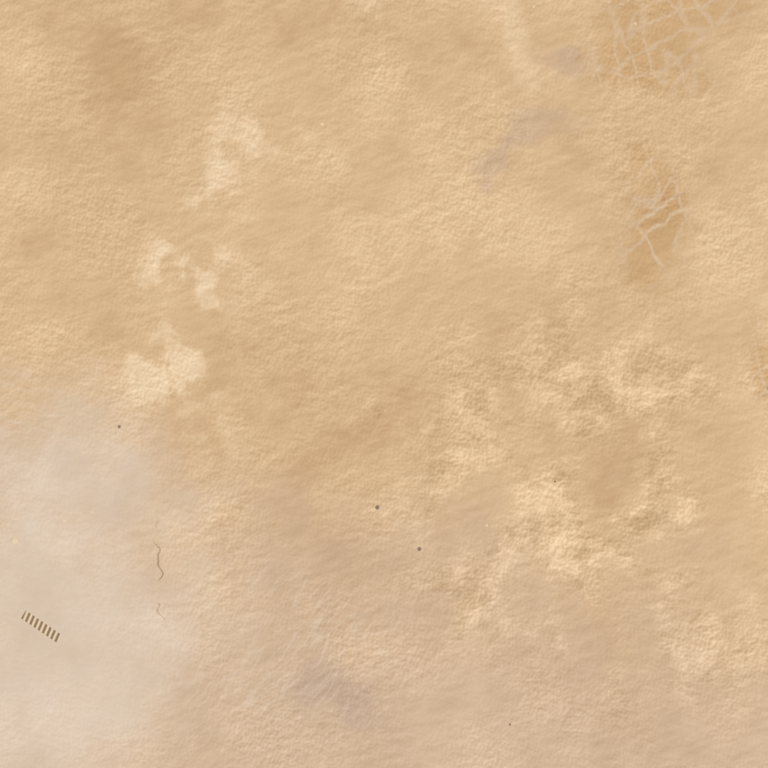
A three.js fragment shader for this texture:

```glsl
#define TAN vec3(0.845, 0.715, 0.555)
#define SUN vec3(0.890, 0.762, 0.605)
#define UMBER vec3(0.765, 0.620, 0.460)
#define ROSE vec3(0.830, 0.718, 0.612)
#define CHALK vec3(0.870, 0.795, 0.715)
#define CREAM vec3(0.935, 0.835, 0.695)
#define OCHRE vec3(0.750, 0.590, 0.400)
#define MAUVE vec3(0.730, 0.630, 0.560)
#define GRAIN_SCALE 110.0
#define GRAIN_DEPTH 0.065
#define STREAK_STRENGTH 0.5

varying vec2 vUv;

vec2 hash2(vec2 p) {
  vec3 a = fract(p.xyx * vec3(0.1031, 0.1030, 0.0973));
  a += dot(a, a.yzx + 33.33);
  return fract((a.xx + a.yz) * a.zy);
}

float cornerSlope(vec2 cell, vec2 offset) {
  float angle = 6.2832 * hash2(cell).x;
  return dot(vec2(cos(angle), sin(angle)), offset);
}

float gradientNoise(vec2 p) {
  vec2 i = floor(p), f = fract(p), e = vec2(1.0, 0.0);
  vec2 u = f * f * f * (f * (f * 6.0 - 15.0) + 10.0);
  float low = mix(cornerSlope(i, f), cornerSlope(i + e, f - e), u.x);
  float high = mix(cornerSlope(i + e.yx, f - e.yx), cornerSlope(i + 1.0, f - 1.0), u.x);
  return 1.4 * mix(low, high, u.y);
}

float fbm(vec2 p) {
  float sum = 0.0, gain = 0.55;
  for (int i = 0; i < 6; i++) {
    sum += gain * gradientNoise(p);
    p = mat2(1.6, 1.2, -1.2, 1.6) * p + 19.7;
    gain *= 0.55;
  }
  return sum;
}

vec2 turn(vec2 p, float angle) {
  float c = cos(angle), s = sin(angle);
  return vec2(c * p.x + s * p.y, c * p.y - s * p.x);
}

float stain(vec2 p, vec2 center, vec2 radius) {
  return smoothstep(1.2, 0.3, length((p - center) / radius));
}

float segmentDistance(vec2 p, vec2 a, vec2 b) {
  vec2 d = b - a;
  return length(p - a - d * clamp(dot(p - a, d) / dot(d, d), 0.0, 1.0));
}

// Thin ridges drawn out along one direction
float streaks(vec2 p, float angle, vec2 scale) {
  return smoothstep(0.16, 0.0, abs(gradientNoise(turn(p, angle) * scale)));
}

float grainHeight(vec2 p) {
  vec2 g = turn(p, -0.5) * GRAIN_SCALE;
  return gradientNoise(g * vec2(0.75, 1.2)) + 0.6 * gradientNoise(g * 2.1 + 7.0);
}

void main() {
  vec2 p = vUv;
  float cloud = fbm(p * 3.5 + 4.0);
  float mottle = fbm(p * 9.0 + 31.0);
  float flake = fbm(p * 24.0 + 57.0);
  vec2 q = p + 0.13 * vec2(fbm(p * 6.0 + 11.0), fbm(p * 6.0 + 73.0));

  // Warm plaster with broad tonal drift
  float tone = cloud * 0.7 + mottle * 0.5 + flake * 0.15;
  vec3 color = mix(TAN, SUN, 0.75 * smoothstep(0.0, 0.4, tone + 0.06));
  color = mix(color, UMBER, 0.7 * smoothstep(0.05, 0.55, -tone));

  // Rosy wash below, chalky bloom at lower left
  float wash = smoothstep(0.16, -0.22, q.y - 0.46 + 0.28 * q.x + 0.15 * mottle);
  color = mix(color, ROSE + 0.07 * tone, 0.8 * wash);
  float bloom = stain(q, vec2(0.06, 0.2), vec2(0.23, 0.32));
  color = mix(color, CHALK + 0.05 * mottle, bloom * (0.8 + 0.3 * flake));

  // Cream efflorescence climbing diagonally
  float seam = segmentDistance(q, vec2(0.2, 0.51), vec2(0.43, 1.0));
  float salt = smoothstep(0.09, 0.0, seam) * smoothstep(-0.1, 0.4, mottle + 0.4 * flake);
  salt += 0.7 * stain(q, vec2(0.23, 0.56), vec2(0.09, 0.11)) * smoothstep(-0.2, 0.25, flake + mottle);
  salt += 0.5 * stain(q, vec2(0.66, 0.95), vec2(0.035, 0.07));
  color = mix(color, CREAM, 0.75 * clamp(salt, 0.0, 1.0));

  // Worn ochre areas and mauve stains
  float worn = stain(q, vec2(0.86, 0.71), vec2(0.09, 0.1));
  worn = max(worn, 0.75 * stain(q, vec2(0.86, 0.96), vec2(0.17, 0.07)));
  worn = max(worn, 0.6 * stain(q, vec2(1.0, 0.52), vec2(0.05, 0.08)));
  color = mix(color, OCHRE, worn * (0.6 + 0.4 * mottle));
  float bruise = stain(q, vec2(0.46, 0.07), vec2(0.09, 0.06));
  bruise += 0.7 * stain(q, vec2(0.67, 0.82), vec2(0.09, 0.035));
  bruise += 0.7 * stain(q, vec2(0.73, 0.94), vec2(0.05, 0.03));
  color = mix(color, MAUVE, 0.5 * bruise);

  // Trowel scratches and flaking skin
  vec2 bent = p + 0.012 * vec2(mottle, flake);
  float scraped = worn * max(streaks(bent, 1.9, vec2(7.0, 38.0)), streaks(bent, 0.6, vec2(9.0, 30.0)));
  float fan = stain(q, vec2(0.38, 0.13), vec2(0.17, 0.17)) * streaks(bent, 0.85, vec2(9.0, 65.0));
  float sweep = stain(q, vec2(0.0, 0.42), vec2(0.13, 0.14)) * streaks(bent, -0.4, vec2(6.0, 45.0));
  color = mix(color, CHALK, STREAK_STRENGTH * clamp(scraped + 0.7 * fan + 0.6 * sweep, 0.0, 1.0));
  float rough = smoothstep(0.0, 0.3, mottle + 0.1) * stain(q, vec2(0.8, 0.34), vec2(0.33, 0.3));
  float skin = smoothstep(0.04, 0.2, flake) - smoothstep(0.08, 0.3, -flake);
  color += 0.05 * rough * skin;

  // Fine raking-light relief
  float relief = grainHeight(p) - grainHeight(p + vec2(-0.0014, 0.0019));
  float depth = GRAIN_DEPTH * (1.0 - 0.65 * bloom) * clamp(0.7 + mottle + 0.4 * rough, 0.35, 1.3);
  color += relief * depth * vec3(0.9, 1.0, 1.05);
  color += 0.025 * gradientNoise(turn(p, 0.35) * vec2(25.0, 110.0)) * (1.0 - bloom);

  // Scattered pale and dark specks
  for (int i = 0; i < 14; i++) {
    vec2 seed = hash2(vec2(float(i) * 7.3 + 2.0, 41.0));
    float size = mix(0.0012, 0.0035, seed.x * seed.x);
    float dot1 = smoothstep(size + 0.001, size - 0.001, length(p - hash2(seed * 91.0 + float(i))));
    color = mix(color, seed.y > 0.6 ? MAUVE * 0.6 : CREAM, 0.7 * dot1);
  }

  // Hairline crack and small ribbed fragment
  float crack = abs(p.x - 0.205 - 0.03 * (0.3 - p.y) - 0.012 * gradientNoise(p.yy * 45.0));
  crack = smoothstep(0.0022, 0.0004, crack) * smoothstep(0.08, 0.04, abs(p.y - 0.26));
  color = mix(color, UMBER * 0.8, 0.55 * crack * smoothstep(-0.2, 0.1, flake));
  vec2 rib = turn(p - vec2(0.054, 0.184), -0.6);
  float ribs = smoothstep(0.03, 0.027, abs(rib.x)) * smoothstep(0.007, 0.005, abs(rib.y));
  float tooth = 0.5 + 0.5 * sin(rib.x * 950.0 + rib.y * 180.0);
  color = mix(color, mix(UMBER * 0.6, CREAM, tooth), 0.75 * ribs);

  gl_FragColor = vec4(clamp(color, 0.0, 1.0), 1.0);
}
```
